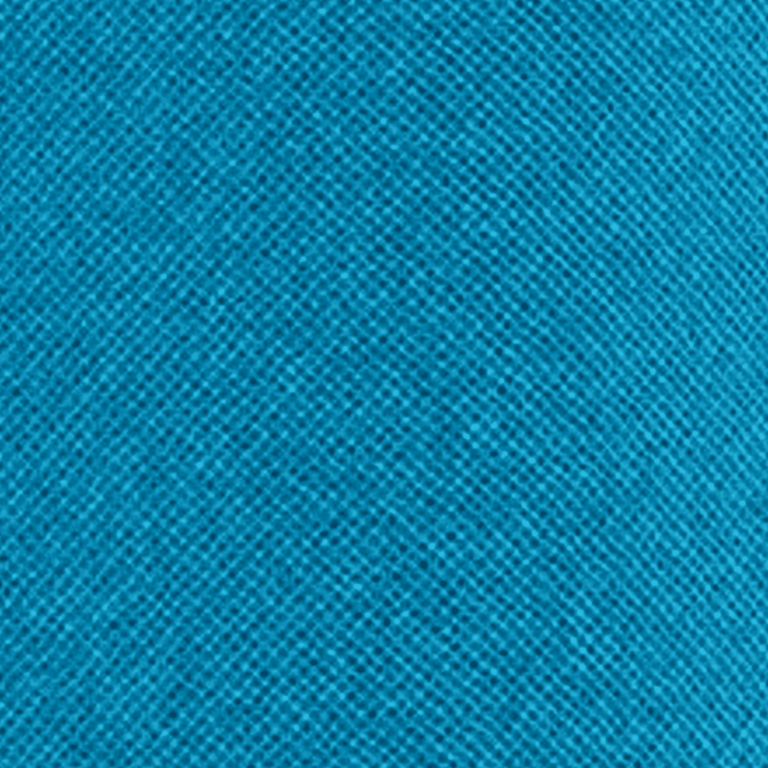
Give the GLSL for this texture, as a three.js fragment shader.

```glsl
// Blue woven cloth: two slightly turned diagonal thread families form about 42
// diamonds across and down around dark pores. Narrow ridges form the threads,
// hashed variation wears each crossing, and gentle shading bends the cloth.
varying vec2 vUv;

const float TAU = 6.2831853;
const vec2 REPEATS = vec2(40.0, 42.0);
const float TURN = 0.045;
const vec3 DEEP_BLUE = vec3(0.0, 0.28, 0.41);
const vec3 CLOTH_BLUE = vec3(0.0, 0.485, 0.645);
const vec3 GLINT_BLUE = vec3(0.16, 0.72, 0.87);

float hash(vec2 p) {
  vec3 q = fract(vec3(p.xyx) * 0.1031);
  q += dot(q, q.yzx + 33.33);
  return fract((q.x + q.y) * q.z);
}

float valueNoise(vec2 p) {
  vec2 cell = floor(p);
  vec2 f = fract(p);
  f = f * f * (3.0 - 2.0 * f);
  float low = mix(hash(cell), hash(cell + vec2(1.0, 0.0)), f.x);
  float high = mix(hash(cell + vec2(0.0, 1.0)), hash(cell + 1.0), f.x);
  return mix(low, high, f.y);
}

float signedNoise(vec2 p) {
  return valueNoise(p) * 2.0 - 1.0;
}

// Turned diagonal thread coordinates, compressed where the cloth recedes
vec2 threadCoords(vec2 uv, vec2 repeats, float turn) {
  float right = max(uv.x - 0.6, 0.0);
  float left = max(0.4 - uv.x, 0.0);
  vec2 p = uv + vec2(0.42 * right * right - 0.12 * left * left, 0.0);
  p += 0.0022 * vec2(signedNoise(uv * 22.0), signedNoise(uv * 22.0 + 71.0));
  p += 0.0018 * vec2(signedNoise(uv * 70.0 + 13.0), signedNoise(uv * 70.0 + 91.0));
  p = mat2(cos(turn), -sin(turn), sin(turn), cos(turn)) * p * repeats;
  return vec2(p.x + p.y, p.x - p.y);
}

// Soft round spot at the middle of each unit cell, zero on the cell border
float cellSpot(vec2 p, float sharpness) {
  vec2 s = 0.5 - 0.5 * cos(TAU * p);
  return pow(s.x * s.y, sharpness);
}

// Thread relief: falling and rising ridges, random pores and crossing glints
float weave(vec2 thread, float x) {
  vec2 ridge = pow(0.5 + 0.5 * cos(TAU * thread), vec2(1.3));
  float lean = smoothstep(0.1, 0.8, x);
  float falling = mix(0.30, 0.48, lean);
  float rising = mix(0.42, 0.27, lean);
  float relief = falling * (ridge.x - 0.43) + rising * (ridge.y - 0.43);
  relief -= 0.12 * (ridge.x * ridge.y - 0.19);

  float poreDepth = hash(floor(thread) + 200.0);
  float glint = hash(floor(thread + 0.5) + 400.0);
  relief -= cellSpot(thread, 1.6) * (0.42 * poreDepth * poreDepth - 0.06);
  relief += cellSpot(thread + 0.5, 1.8) * (0.42 * glint - 0.16);
  return relief;
}

// Broad light: even left side, slightly darker middle, lighter right side
float shading(vec2 uv) {
  float light = 0.11 * smoothstep(0.62, 1.0, uv.x);
  float hollow = (uv.x - 0.45) / 0.24;
  return light - 0.02 * exp(-hollow * hollow);
}

vec3 clothColor(float tone) {
  vec3 color = mix(DEEP_BLUE, CLOTH_BLUE, clamp(tone * 2.0, 0.0, 1.0));
  return mix(color, GLINT_BLUE, clamp(tone * 2.0 - 1.0, 0.0, 1.0));
}

void main() {
  vec2 thread = threadCoords(vUv, REPEATS, TURN);

  // Contrast peaks right of the middle and drifts in patches
  float crest = (vUv.x - 0.6) / 0.28;
  float contrast = 0.86 + 0.24 * exp(-crest * crest);
  contrast += 0.10 * signedNoise(vUv * 14.0 + 30.0);

  // Fibre grain: uneven threads and fine specks
  float grain = 0.06 * signedNoise(thread * vec2(0.8, 2.0) + 150.0);
  grain += 0.06 * signedNoise(thread * vec2(2.0, 0.8) + 250.0);
  grain += 0.18 * signedNoise(vUv * 220.0);

  float tone = 0.505 + shading(vUv) + contrast * weave(thread, vUv.x) + grain;
  gl_FragColor = vec4(clothColor(tone), 1.0);
}
```
